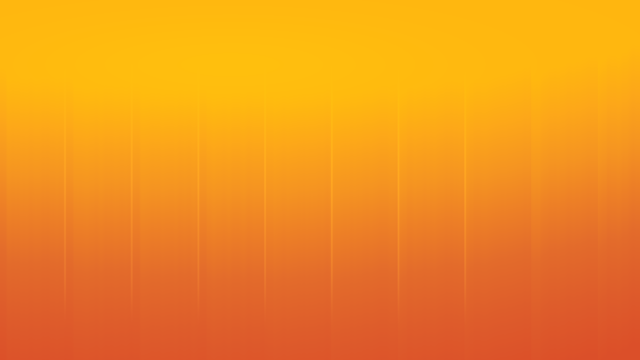
This background is drawn by a WebGL 2 fragment shader. Its source:

```glsl
#version 300 es
precision highp float;
// Warm backdrop: a vertical ramp from red-orange up to golden yellow, bowed
// across the width and cut into soft vertical panels. Each panel and fine
// streak nudges the ramp up or down; thin highlights mark the panel seams.

#define PANEL_WIDTH 0.1042
#define PANEL_START 0.1016
#define STRIP_PART 0.125
#define PANEL_SHIFT 0.026
#define STREAK_SHIFT 0.011
#define SEAM_GLOW 0.055
#define BOW_CENTER 0.40
#define BOW_DEPTH 0.36
#define GLOW_CENTER vec2(0.36, 0.82)

uniform vec2 u_resolution;
out vec4 fragColor;

const vec3 RED = vec3(0.86, 0.31, 0.16);
const vec3 RUST = vec3(0.87, 0.36, 0.17);
const vec3 COPPER = vec3(0.89, 0.42, 0.17);
const vec3 ORANGE = vec3(0.93, 0.50, 0.15);
const vec3 AMBER = vec3(0.96, 0.58, 0.13);
const vec3 HONEY = vec3(0.99, 0.65, 0.10);
const vec3 GOLD = vec3(1.00, 0.715, 0.06);
const vec3 SUN = vec3(1.00, 0.76, 0.05);

// Random slope in -1..1 for a lattice point
float slope(float n) {
    return 2.0 * fract(sin(n * 127.1 + 31.7) * 4375.85) - 1.0;
}

// One-dimensional gradient noise
float gradientNoise(float x) {
    float i = floor(x);
    float f = x - i;
    float fade = f * f * f * (f * (f * 6.0 - 15.0) + 10.0);
    return 2.0 * mix(slope(i) * f, slope(i + 1.0) * (f - 1.0), fade);
}

// Linear 0..1 step between two heights
float rise(float low, float high, float h) {
    return clamp((h - low) / (high - low), 0.0, 1.0);
}

// Colour ramp over height
vec3 ramp(float h) {
    vec3 color = mix(RED, RUST, rise(-0.06, 0.10, h));
    color = mix(color, COPPER, rise(0.10, 0.255, h));
    color = mix(color, ORANGE, rise(0.255, 0.385, h));
    color = mix(color, AMBER, rise(0.385, 0.50, h));
    color = mix(color, HONEY, rise(0.50, 0.63, h));
    return mix(color, GOLD, rise(0.63, 0.77, h));
}

// Ramp offset inside a panel: a fading face and a narrow strip at its left
float panelOffset(float f, float side, float soft) {
    float face = mix(0.5, -0.5, rise(STRIP_PART, 1.0, f));
    float strip = mix(-0.7, 0.9, side);
    float edge = smoothstep(STRIP_PART - soft, STRIP_PART + soft, f);
    float offset = mix(strip, face * mix(1.0, 0.6, side), edge);
    // Ease back to the strip level so the repeat has no hard jump
    return mix(offset, strip, smoothstep(1.0 - soft, 1.0, f));
}

void main() {
    vec2 uv = gl_FragCoord.xy / u_resolution;
    float pixel = 1.0 / u_resolution.x;

    // Panel coordinate and seam softness
    float f = fract((uv.x - PANEL_START) / PANEL_WIDTH);
    float soft = max(0.02, pixel / PANEL_WIDTH);
    float side = smoothstep(0.25, 0.60, uv.x);

    // Bowed height, shifted by panels and fine streaks
    float bow = uv.x - BOW_CENTER;
    float streaks = gradientNoise(uv.x * 48.0) + 0.6 * gradientNoise(uv.x * 130.0 + 9.0);
    float height = uv.y + 0.03 - BOW_DEPTH * bow * bow;
    height += PANEL_SHIFT * panelOffset(f, side, soft) + STREAK_SHIFT * streaks;
    vec3 color = ramp(height);

    // Broad golden glow in the upper left of centre
    vec2 glowOffset = (uv - GLOW_CENTER) / vec2(0.34, 0.14);
    color = mix(color, SUN, 0.75 * exp(-dot(glowOffset, glowOffset)));

    // Thin seam highlights, strongest at mid height and absent at far right
    float seamDistance = min(f, 1.0 - f) * PANEL_WIDTH;
    float seam = 1.0 - smoothstep(0.0, max(0.0028, 1.5 * pixel), seamDistance);
    float reach = smoothstep(0.08, 0.25, uv.y) * (1.0 - smoothstep(0.45, 0.85, uv.y));
    reach *= 1.0 - smoothstep(0.74, 0.82, uv.x);
    color += SEAM_GLOW * seam * reach * vec3(0.6, 1.0, 0.2);

    fragColor = vec4(clamp(color, 0.0, 1.0), 1.0);
}
```
